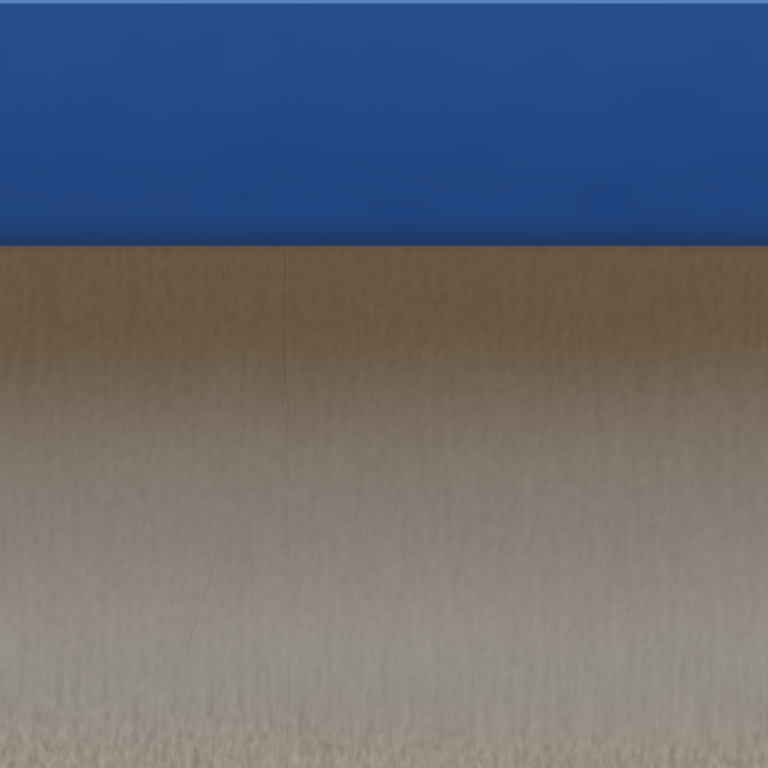
Give the GLSL for this texture, as a three.js fragment shader.

```glsl
// A smooth blue painted band above a weathered plaster wall.
// Vertical colour ramps set the light; stretched gradient noise adds grain,
// streaks and a rough foot, and distance functions draw the thin cracks.

varying vec2 vUv;

const float BAND_EDGE = 0.680;
const float RIM_EDGE = 0.9955;
const float EDGE_SOFTNESS = 0.0014;
const float GRAIN_STRENGTH = 0.040;
const float STREAK_STRENGTH = 0.026;
const float FOOT_STRENGTH = 0.15;
const float CRACK_WIDTH = 0.0016;

const vec3 RIM_BLUE = vec3(0.34, 0.51, 0.75);
const vec3 BAND_TOP = vec3(0.155, 0.305, 0.540);
const vec3 BAND_LOW = vec3(0.130, 0.270, 0.500);
const vec3 BAND_SHADE = vec3(0.120, 0.215, 0.370);
const vec3 WALL_BROWN = vec3(0.410, 0.340, 0.265);
const vec3 WALL_TAUPE = vec3(0.500, 0.460, 0.420);
const vec3 WALL_GREY = vec3(0.575, 0.550, 0.530);
const vec3 WALL_FOOT = vec3(0.590, 0.560, 0.505);

vec2 hashGradient(vec2 cell) {
  vec3 p = fract(cell.xyx * vec3(0.1031, 0.1030, 0.0973));
  p += dot(p, p.yzx + 33.33);
  float angle = 6.2832 * fract((p.x + p.y) * p.z);
  return vec2(cos(angle), sin(angle));
}

float gradientNoise(vec2 p) {
  vec2 i = floor(p), f = fract(p);
  vec2 w = f * f * f * (f * (f * 6.0 - 15.0) + 10.0);
  float a = dot(hashGradient(i), f);
  float b = dot(hashGradient(i + vec2(1.0, 0.0)), f - vec2(1.0, 0.0));
  float c = dot(hashGradient(i + vec2(0.0, 1.0)), f - vec2(0.0, 1.0));
  float d = dot(hashGradient(i + 1.0), f - 1.0);
  return mix(mix(a, b, w.x), mix(c, d, w.x), w.y);
}

float fbm(vec2 p) {
  float sum = 0.0, weight = 0.5;
  for (int i = 0; i < 4; i++) {
    sum += weight * gradientNoise(p);
    p = mat2(1.6, 1.2, -1.2, 1.6) * p + 7.3;
    weight *= 0.5;
  }
  return sum;
}

float segmentDistance(vec2 p, vec2 a, vec2 b) {
  vec2 pa = p - a, ba = b - a;
  return length(pa - ba * clamp(dot(pa, ba) / dot(ba, ba), 0.0, 1.0));
}

float hairline(float distance) {
  return 1.0 - smoothstep(0.0, CRACK_WIDTH, distance);
}

vec3 bandColor(vec2 uv) {
  vec3 color = mix(BAND_LOW, BAND_TOP, smoothstep(0.73, 0.99, uv.y));
  float shade = 1.0 - smoothstep(BAND_EDGE - 0.008, BAND_EDGE + 0.045, uv.y);
  color = mix(color, BAND_SHADE, shade);
  color += 0.012 * fbm(uv * vec2(7.0, 12.0));
  float rim = smoothstep(RIM_EDGE - EDGE_SOFTNESS, RIM_EDGE + EDGE_SOFTNESS, uv.y);
  return mix(color, RIM_BLUE, rim);
}

float crackMask(vec2 uv) {
  // Long wavering seam, clearest near the top of the wall
  float seamX = 0.375 + 0.004 * gradientNoise(vec2(2.0, uv.y * 13.0));
  seamX -= 0.005 * smoothstep(0.46, 0.55, uv.y);
  float seam = hairline(abs(uv.x - seamX)) * mix(0.4, 0.85, smoothstep(0.38, 0.52, uv.y));
  // Slanted scratch and a short faint vertical one
  vec2 bent = uv + vec2(0.004 * gradientNoise(uv * 24.0), 0.0);
  float slant = hairline(segmentDistance(bent, vec2(0.232, 0.115), vec2(0.285, 0.29)));
  float faint = hairline(segmentDistance(bent, vec2(0.295, 0.57), vec2(0.291, 0.66)));
  return max(seam, max(slant * 0.7, faint * 0.4));
}

vec3 wallColor(vec2 uv) {
  // Broad ramp from brown shadow to pale grey, with an uneven front
  float height = uv.y + 0.035 * fbm(uv * vec2(4.0, 3.0));
  vec3 color = mix(WALL_TAUPE, WALL_BROWN, smoothstep(0.38, 0.59, height));
  color = mix(WALL_GREY, color, smoothstep(0.14, 0.44, height));
  color = mix(WALL_FOOT, color, smoothstep(0.0, 0.10, height));

  // Fine plaster grain and vertical streaks
  vec2 slanted = vec2(uv.x - 0.25 * uv.y, uv.y);
  float grain = fbm(slanted * vec2(95.0, 60.0));
  float streak = fbm(uv * vec2(85.0, 9.0) + 19.0);
  float lowWall = 1.0 - smoothstep(0.06, 0.25, uv.y);
  color += grain * GRAIN_STRENGTH;
  color += streak * STREAK_STRENGTH * (1.0 + 1.2 * lowWall);

  // Rough foot, taller and coarser toward the left
  float footHeight = mix(0.15, 0.08, smoothstep(0.15, 0.65, uv.x));
  float foot = 1.0 - smoothstep(0.0, footHeight, uv.y + 0.05 * streak);
  float rough = fbm(uv * vec2(100.0, 52.0) + 41.0);
  color += rough * foot * FOOT_STRENGTH * vec3(1.0, 0.97, 0.86);

  color -= 0.04 * crackMask(uv);
  float contact = smoothstep(BAND_EDGE - 0.014, BAND_EDGE, uv.y);
  return color - 0.02 * contact;
}

void main() {
  float band = smoothstep(BAND_EDGE - EDGE_SOFTNESS, BAND_EDGE + EDGE_SOFTNESS, vUv.y);
  gl_FragColor = vec4(mix(wallColor(vUv), bandColor(vUv), band), 1.0);
}
```
